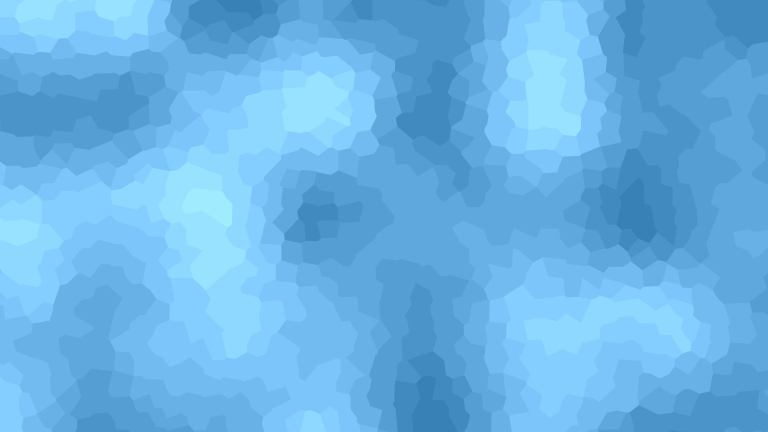
Write a Shadertoy shader that draws this background.

```glsl
// Mosaic of small irregular polygons in sky blue tones.
// Voronoi cells each take one flat tone: smooth two-octave value noise is
// sampled at the cell's site and rounded to a few brightness steps.

#define CELL_ROWS   23.0   // polygons per canvas height
#define JITTER      0.85   // irregularity of the polygons
#define CLOUD_ROWS  4.0    // noise lattice rows per canvas height
#define DETAIL      0.2    // share of the finer noise octave
#define CONTRAST    0.53   // brightness range of the clouds
#define TONE_STEP   0.038  // brightness difference between tones
#define EDGE_PIXELS 1.0    // width of the smoothed cell borders
#define MID_BLUE    vec3(0.405, 0.695, 0.905)

// Integer hash giving two values in 0..1 per lattice point
vec2 hash2(ivec2 p, uint seed) {
    uvec2 v = uvec2(p) * 1664525u + uvec2(seed, seed * 7u + 1013u);
    v.x += v.y * 1664525u;
    v.y += v.x * 1664525u;
    v ^= v >> 16u;
    v.x += v.y * 1664525u;
    v.y += v.x * 1664525u;
    v ^= v >> 16u;
    return vec2(v & 65535u) / 65535.0;
}

float valueNoise(vec2 p, uint seed) {
    ivec2 i = ivec2(floor(p));
    vec2 f = fract(p);
    f = f * f * (3.0 - 2.0 * f);
    float low  = mix(hash2(i, seed).x, hash2(i + ivec2(1, 0), seed).x, f.x);
    float high = mix(hash2(i + ivec2(0, 1), seed).x, hash2(i + ivec2(1, 1), seed).x, f.x);
    return mix(low, high, f.y);
}

// Flat colour of the polygon grown around a site
vec3 cellColor(vec2 site) {
    vec2 p = site * CLOUD_ROWS / CELL_ROWS;
    float cloud = mix(valueNoise(p, 11u), valueNoise(p * 2.0 + 0.37, 29u), DETAIL);
    float tone = (cloud - 0.5) * CONTRAST;
    tone = round(tone / TONE_STEP) * TONE_STEP;
    return clamp(MID_BLUE + tone, 0.0, 1.0);
}

void mainImage(out vec4 fragColor, in vec2 fragCoord) {
    vec2 p = fragCoord / iResolution.y * CELL_ROWS;
    ivec2 home = ivec2(floor(p));

    // Nearest and second nearest sites
    vec2 nearSite = p, nextSite = p;
    float nearDist = 1e5, nextDist = 1e5;
    for (int y = -2; y <= 2; y++)
    for (int x = -2; x <= 2; x++) {
        ivec2 cell = home + ivec2(x, y);
        vec2 site = vec2(cell) + 0.5 + JITTER * (hash2(cell, 3u) - 0.5);
        vec2 offset = site - p;
        float dist = dot(offset, offset);
        if (dist < nearDist) {
            nextDist = nearDist;
            nextSite = nearSite;
            nearDist = dist;
            nearSite = site;
        } else if (dist < nextDist) {
            nextDist = dist;
            nextSite = site;
        }
    }

    // Distance to the shared border, used to blend the two tones
    float border = 0.5 * (nextDist - nearDist) / max(distance(nearSite, nextSite), 1e-4);
    float edgeWidth = EDGE_PIXELS * CELL_ROWS / iResolution.y;
    float inside = clamp(0.5 + border / edgeWidth, 0.0, 1.0);

    vec3 color = mix(cellColor(nextSite), cellColor(nearSite), inside);
    fragColor = vec4(color, 1.0);
}
```
